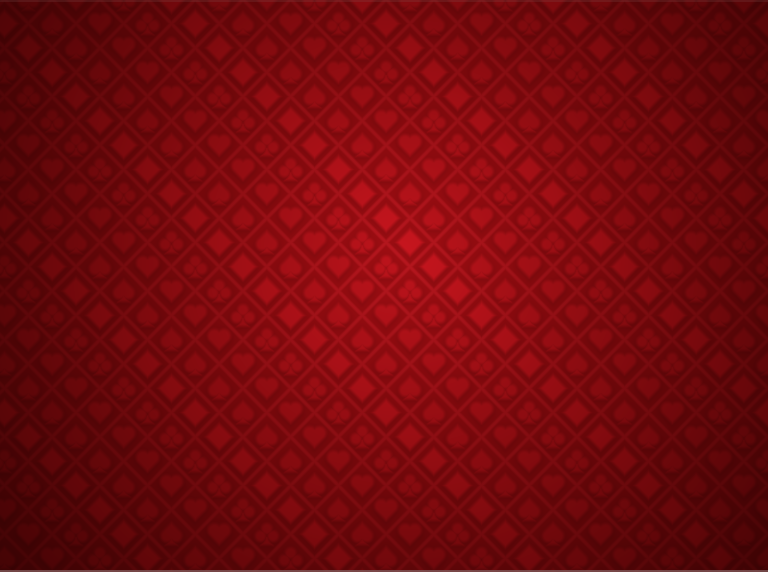
A Shadertoy shader for this pattern:

```glsl
// Red card-table damask: a diagonal lattice whose cells hold the four suits,
// one suit per diagonal stripe. Cells come from rounding skewed coordinates,
// suits from distance functions, and a soft spotlight darkens the borders.

const vec2  HALF_CELL    = vec2(0.0417, 0.0425); // half diagonals, canvas heights
const vec2  ORIGIN       = vec2(0.0454, 0.0762); // centre of one diamond cell
const vec2  LIGHT_POS    = vec2(0.030, 0.060);
const vec2  FALLOFF      = vec2(0.60, 0.60);     // linear and squared dimming
const vec3  DIM_POWER    = vec3(1.0, 1.7, 1.7);  // green and blue fade faster
const float LINE_HALF    = 0.050;                // in cell sides
const float LINE_BLUR    = 0.040;
const float SUIT_BLUR    = 0.11;                 // in half cells
const float SHADOW_DEPTH = 0.09;
const vec2  SHADOW_SHIFT = vec2(0.0, 0.09);
const float FAINT_SUIT   = 0.82;                 // strength of all but diamonds
const vec3  GROUND       = vec3(0.630, 0.054, 0.074);
const vec3  LINE_COLOR   = vec3(0.715, 0.088, 0.118);
const vec3  SUIT_COLOR   = vec3(0.780, 0.084, 0.118);
const vec3  RIM_COLOR    = vec3(0.50, 0.34, 0.34);
const float RIM_HEIGHT   = 0.0035;

float dot2(vec2 v) { return dot(v, v); }

// Heart with its tip at the origin, about 1.1 high
float heartShape(vec2 p) {
    p.x = abs(p.x);
    if (p.x + p.y > 1.0) return length(p - vec2(0.25, 0.75)) - sqrt(2.0) / 4.0;
    float d = min(dot2(p - vec2(0.0, 1.0)), dot2(p - 0.5 * max(p.x + p.y, 0.0)));
    return sqrt(d) * sign(p.x - p.y);
}

float heart(vec2 p) {
    const float size = 0.80;
    return size * heartShape((p + vec2(0.0, 0.45)) / size);
}

float diamond(vec2 p) {
    return (abs(p.x) + abs(p.y) - 0.56) * 0.7071;
}

// Foot that flares downward, shared by spade and club
float stem(vec2 p) {
    float t = clamp((-0.10 - p.y) / 0.34, 0.0, 1.0);
    return max(abs(p.x) - 0.06 - 0.17 * t * t, abs(p.y + 0.27) - 0.17);
}

float spade(vec2 p) {
    const float size = 0.75;
    float body = size * heartShape(vec2(p.x, 0.49 - p.y) / size);
    return min(body, stem(p));
}

float club(vec2 p) {
    float top = length(p - vec2(0.0, 0.22)) - 0.235;
    float sides = length(vec2(abs(p.x) - 0.26, p.y + 0.08)) - 0.235;
    return min(min(top, sides), stem(p));
}

float suit(vec2 p, float kind) {
    if (kind < 0.5) return diamond(p);
    if (kind < 1.5) return spade(p);
    if (kind < 2.5) return heart(p);
    return club(p);
}

void mainImage(out vec4 fragColor, in vec2 fragCoord) {
    vec2 p = (fragCoord - 0.5 * iResolution.xy) / iResolution.y;

    // Skewed lattice: x runs down-right, y runs up-right
    vec2 q = (p - ORIGIN) / HALF_CELL;
    vec2 skewed = 0.5 * vec2(q.x - q.y, q.x + q.y);
    vec2 cell = floor(skewed + 0.5);
    vec2 offset = skewed - cell;
    vec2 local = vec2(offset.x + offset.y, offset.y - offset.x);
    float kind = mod(cell.y, 4.0);

    float pixel = 1.0 / (iResolution.y * HALF_CELL.y);
    float blur = max(SUIT_BLUR, 0.75 * pixel);

    // Suit over its soft shadow, which falls below it
    float shadow = exp(-6.0 * max(suit(local + SHADOW_SHIFT, kind), 0.0));
    float strength = kind < 0.5 ? 1.0 : FAINT_SUIT;
    float fill = strength * smoothstep(blur, -blur, suit(local, kind));
    vec3 color = mix(GROUND * (1.0 - SHADOW_DEPTH * shadow), SUIT_COLOR, fill);

    // Lattice lines on the cell borders
    float border = 0.5 - max(abs(offset.x), abs(offset.y));
    float lineBlur = max(LINE_BLUR, 0.4 * pixel);
    float line = smoothstep(LINE_HALF + lineBlur, LINE_HALF - lineBlur, border);
    color = mix(color, LINE_COLOR, line);

    // Spotlight
    float r = length(p - LIGHT_POS);
    float light = exp(-FALLOFF.x * r - FALLOFF.y * r * r);
    color *= pow(vec3(light), DIM_POWER);

    // Thin pale rim below, fainter above
    float edge = 0.5 / iResolution.y;
    float low = smoothstep(RIM_HEIGHT + edge, RIM_HEIGHT - edge, p.y + 0.5);
    float high = smoothstep(RIM_HEIGHT + edge, RIM_HEIGHT - edge, 0.5 - p.y);
    color = mix(color, RIM_COLOR, 0.8 * low + 0.2 * high);

    fragColor = vec4(color, 1.0);
}
```
